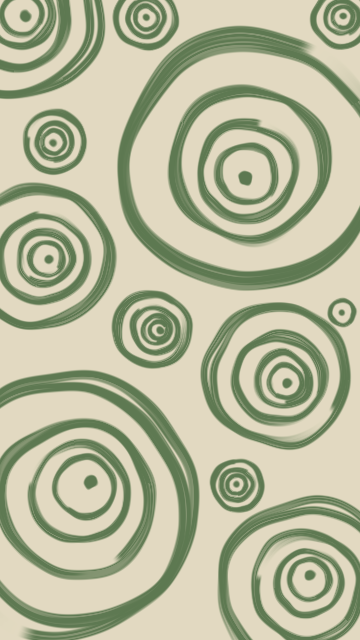
Give the GLSL for this pattern, as a Shadertoy shader.

```glsl
#define PAPER vec3(0.885, 0.852, 0.755)
#define GREEN vec3(0.365, 0.472, 0.318)
#define MIDDLE vec2(0.442, 0.852)        // point the large clusters mirror about
#define LARGE_SIZES vec3(0.36, 0.20, 0.245)
#define SMALL_MAX 0.105
#define RING_RATIO 0.62                  // each ring relative to the one outside it
#define WOBBLE 0.13
#define STROKE_SHIFT 0.11                // offset between the two strokes of a ring
#define SOFTNESS 0.0022
#define LARGE_COUNT 6
#define SMALL_COUNT 8

const float TAU = 6.2831853;

float hash(vec2 p) {
    vec3 q = fract(vec3(p.xyx) * 0.1031);
    q += dot(q, q.yzx + 33.33);
    return fract((q.x + q.y) * q.z);
}

vec2 hash2(float n) {
    return vec2(hash(vec2(n, 3.7)), hash(vec2(n, 19.3)));
}

float noise(vec2 p) {
    vec2 i = floor(p), f = fract(p);
    f = f * f * (3.0 - 2.0 * f);
    return mix(mix(hash(i), hash(i + vec2(1, 0)), f.x),
               mix(hash(i + vec2(0, 1)), hash(i + vec2(1, 1)), f.x), f.y);
}

// Large cluster n as (centre, radius): two mirrored columns of three
vec3 largeCluster(int n) {
    float k = float(n / 2);
    float side = n % 2 == 0 ? 1.0 : -1.0;
    vec2 c = MIDDLE + side * vec2(0.25 + 0.08 * k, 0.475 - 0.64 * k);
    return vec3(c + vec2(0.0, 0.045 * k), LARGE_SIZES[n / 2]);
}

// Small cluster n: starts on a staggered lattice, drifts into the nearest hole
vec3 smallCluster(int n, vec2 canvas) {
    float row = float(n / 2), col = float(n % 2);
    vec2 c = vec2(0.14 + 0.28 * mod(row, 2.0) + 0.53 * col, 0.41 + 0.44 * row);
    float room = 0.0;
    for (int step = 0; step < 9; step++) {
        vec2 away = vec2(0);
        room = 9.0;
        for (int i = 0; i < LARGE_COUNT; i++) {
            vec3 big = largeCluster(i);
            float d = distance(c, big.xy) - big.z;
            if (d < room) { room = d; away = normalize(c - big.xy); }
        }
        if (room < 0.0) return vec3(c, 0.0);
        if (step < 8) c = clamp(c + 0.012 * away, vec2(0.05), canvas - 0.05);
    }
    return vec3(c, min(0.68 * room, SMALL_MAX));
}

// Opacity of one brush stroke around a circle; tail = 1 lets it run dry
float stroke(vec2 q, float r, float width, float seed, float tail) {
    float d = length(q);
    vec2 dir = q / max(d, 1e-4);
    float off = d - r * (1.0 + 0.07 * (noise(dir * 1.6 + seed * 2.3) - 0.5));
    float halfWidth = 0.5 * width * (0.7 + 0.6 * noise(dir * 1.5 + seed * 3.1));
    float soft = SOFTNESS + 0.5 / iResolution.x;
    float body = 1.0 - smoothstep(halfWidth - soft, halfWidth + soft, abs(off));

    float turn = fract(atan(q.y, q.x) / TAU + hash(vec2(seed, 5.1)));
    float bristle = noise(vec2(turn * 9.0, off / width * 6.0) + seed);
    float opacity = mix(0.7, 0.99, smoothstep(0.15, 0.6, bristle));
    float fade = smoothstep(0.0, 0.025, turn) * (1.0 - smoothstep(0.7, 1.0, turn));
    return body * opacity * mix(1.0, fade, tail);
}

// Bare paper left after painting one cluster of rings
float clusterGap(vec2 p, vec3 cluster, float seed) {
    float size = cluster.z;
    vec2 q = p - cluster.xy;
    if (size < 0.03 || length(q) > 1.25 * size) return 1.0;
    vec2 drift = (hash2(seed) - 0.5) * 0.09 * size;
    float gap = 1.0, r = 0.95 * size;
    for (int k = 0; k < 4; k++) {
        if (r < 0.021) break;
        float ringSeed = seed + 3.7 * float(k);
        vec2 dir = q / max(length(q), 1e-4);
        float bend = noise(dir * 1.1 + ringSeed * 1.7) - 0.5
                   + 0.3 * (noise(dir * 2.6 + ringSeed) - 0.5);
        float ringRadius = r * (1.0 + WOBBLE * bend);
        float width = 0.7 * (0.013 + 0.09 * r);
        vec2 shift = (hash2(ringSeed) - 0.5) * STROKE_SHIFT * r;
        gap *= 1.0 - stroke(q - shift, ringRadius, width, ringSeed, 0.0);
        gap *= 1.0 - stroke(q + shift, ringRadius, width, ringSeed + 1.9, 1.0);
        q -= drift;
        r *= RING_RATIO;
    }
    // Centre dot
    float dotRadius = (0.007 + 0.032 * size) * (0.8 + 0.4 * noise(q * 60.0 + seed));
    float soft = SOFTNESS + 0.5 / iResolution.x;
    return gap * smoothstep(-soft, soft, length(q) - dotRadius);
}

void mainImage(out vec4 fragColor, in vec2 fragCoord) {
    vec2 p = fragCoord / iResolution.x;
    vec2 canvas = iResolution.xy / iResolution.x;
    float gap = 1.0;
    for (int n = 0; n < LARGE_COUNT; n++)
        gap *= clusterGap(p, largeCluster(n), 11.3 + 17.1 * float(n));
    for (int n = 0; n < SMALL_COUNT; n++)
        gap *= clusterGap(p, smallCluster(n, canvas), 141.7 + 13.3 * float(n));
    fragColor = vec4(mix(GREEN, PAPER, gap), 1.0);
}
```
